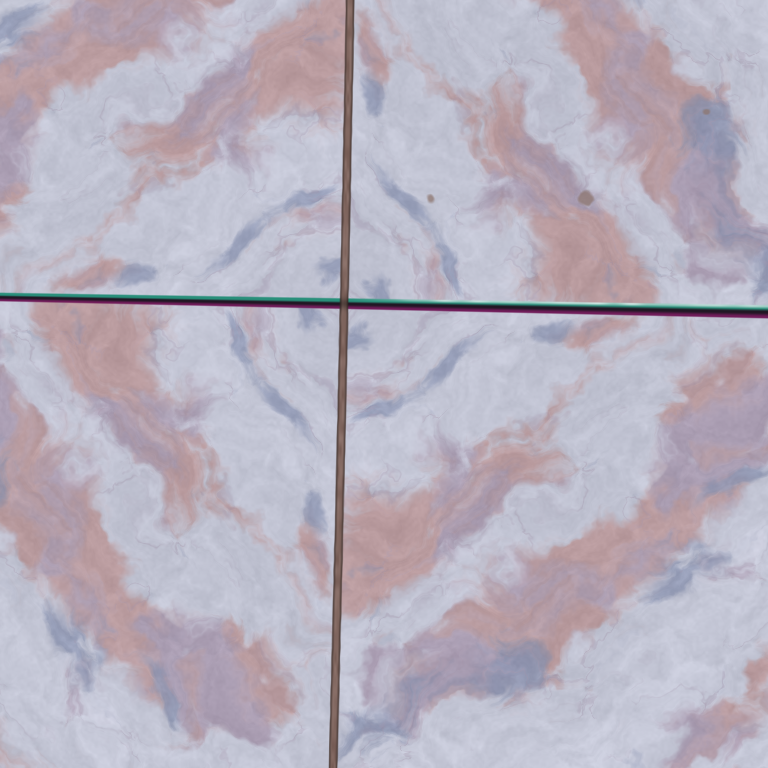
This texture is drawn by a Shadertoy shader. Its source:

```glsl
// Four glazed marble tiles meeting at one cross of joints. A single marbled
// tile, made of soft blobs broken up by warped streaky noise, is turned a
// quarter turn around the crossing; grout and a tinted groove lie on top.

#define BASE_COLOR   vec3(0.765, 0.775, 0.835)
#define PINK_COLOR   vec3(0.725, 0.585, 0.590)
#define MAUVE_COLOR  vec3(0.650, 0.590, 0.675)
#define BLUE_COLOR   vec3(0.540, 0.575, 0.690)
#define GROUT_COLOR  vec3(0.450, 0.360, 0.335)
#define GREEN_FRINGE vec3(0.160, 0.560, 0.480)
#define PLUM_FRINGE  vec3(0.440, 0.110, 0.350)
#define GROOVE_COLOR vec3(0.130, 0.090, 0.140)
#define GROUT_HALF   0.0056
#define ROUGHNESS    1.7
#define STREAK_DIR   vec2(0.83, -0.56)

// Blobs in tile space: centre, then radii along and across the streaks
const vec4 PINK_BLOBS[8] = vec4[8](
    vec4(0.14, 0.27, 0.170, 0.080), vec4(0.05, 0.34, 0.080, 0.045),
    vec4(0.34, 0.34, 0.110, 0.045), vec4(0.23, 0.43, 0.160, 0.060),
    vec4(0.50, 0.13, 0.090, 0.050), vec4(0.46, 0.24, 0.090, 0.035),
    vec4(0.52, 0.53, 0.110, 0.050), vec4(0.33, 0.03, 0.045, 0.018));
const vec4 BLUE_BLOBS[8] = vec4[8](
    vec4(0.12, 0.085, 0.065, 0.017), vec4(0.285, 0.035, 0.040, 0.024),
    vec4(0.43, 0.34, 0.055, 0.030), vec4(0.51, 0.22, 0.075, 0.016),
    vec4(0.05, 0.53, 0.080, 0.035), vec4(0.24, 0.47, 0.090, 0.030),
    vec4(0.02, 0.05, 0.030, 0.012), vec4(0.04, 0.14, 0.040, 0.010));
// Dirt specks on the canvas: centre and radius
const vec3 SPECKS[3] = vec3[3](vec3(0.763, 0.742, 0.0085),
    vec3(0.561, 0.741, 0.0040), vec3(0.920, 0.855, 0.0028));

float hash(vec2 p) {
    vec3 h = fract(p.xyx * vec3(0.1031, 0.1030, 0.0973));
    h += dot(h, h.yzx + 33.33);
    return fract((h.x + h.y) * h.z);
}

float noise(vec2 p) {
    vec2 i = floor(p), f = fract(p);
    f = f * f * (3.0 - 2.0 * f);
    return mix(mix(hash(i), hash(i + vec2(1, 0)), f.x),
               mix(hash(i + vec2(0, 1)), hash(i + vec2(1, 1)), f.x), f.y);
}

float fbm(vec2 p) {
    float sum = 0.0, amp = 0.5;
    for (int i = 0; i < 5; i++) {
        sum += amp * noise(p);
        p = mat2(1.6, 1.2, -1.2, 1.6) * p + 17.3;
        amp *= 0.5;
    }
    return sum / 0.97;
}

// Coordinates along and across the streaks
vec2 streakSpace(vec2 q) {
    return vec2(dot(q, STREAK_DIR), dot(q, vec2(-STREAK_DIR.y, STREAK_DIR.x)));
}

float coverage(vec2 q, vec4 blobs[8]) {
    float sum = 0.0;
    for (int i = 0; i < 8; i++) {
        vec2 e = streakSpace(q - blobs[i].xy) / blobs[i].zw;
        sum += exp(-dot(e, e));
    }
    return min(sum, 1.1);
}

vec3 marble(vec2 q) {
    vec2 warp = vec2(fbm(q * 13.0 + 40.0), fbm(q * 13.0 + 71.0)) - 0.5;
    vec2 w = q + 0.055 * warp;
    vec2 s = streakSpace(q) * vec2(13.0, 24.0) + 2.4 * warp + 50.0;
    float pinkNoise = fbm(s), blueNoise = fbm(s * 1.3 + 31.0);
    float cloud = fbm(s * 0.6 + 90.0);
    float pink = smoothstep(0.25, 0.80, coverage(w, PINK_BLOBS) + ROUGHNESS * (pinkNoise - 0.5));
    float blue = smoothstep(0.30, 0.95, coverage(w, BLUE_BLOBS) + ROUGHNESS * (blueNoise - 0.5));

    // Pale ground, tinted clouds, then faint thin veins
    vec3 color = BASE_COLOR + 0.07 * (cloud - 0.5);
    vec3 warm = mix(PINK_COLOR, MAUVE_COLOR, smoothstep(0.45, 0.7, cloud));
    color = mix(color, warm, 0.85 * pink);
    color = mix(color, BLUE_COLOR, 0.75 * blue);
    float vein = 1.0 - smoothstep(0.0, 0.035, abs(fbm(s * 0.8 + 12.0) - 0.5));
    color = mix(color, MAUVE_COLOR, 0.32 * vein * smoothstep(0.35, 0.65, blueNoise));
    return color + 0.10 * (fbm(s * 3.0) - 0.5);
}

void mainImage(out vec4 fragColor, in vec2 fragCoord) {
    vec2 uv = fragCoord / iResolution.xy;
    float aa = 1.0 / min(iResolution.x, iResolution.y);

    // Offset from the slightly slanted joints, x right and y down
    vec2 d = vec2(uv.x - (0.4336 + 0.0264 * uv.y - 0.004 * uv.y * uv.y),
                  0.6133 - 0.0193 * uv.x - uv.y);
    vec2 q = d.x > 0.0 ? (d.y > 0.0 ? d : vec2(-d.y, d.x))
                       : (d.y > 0.0 ? vec2(d.y, -d.x) : -d);
    vec3 color = marble(q) + 0.015 * (hash(step(0.0, d) + 5.0) - 0.5);
    color += 0.02 * (noise(uv * 240.0) - 0.5);

    for (int i = 0; i < 3; i++) {
        float r = length(uv - SPECKS[i].xy) + 0.003 * (noise(uv * 150.0) - 0.5);
        float speck = 1.0 - smoothstep(-aa, aa + 0.002, r - SPECKS[i].z);
        color = mix(color, GROUT_COLOR + 0.10, 0.75 * speck);
    }

    // Horizontal groove: green fringe above, dark core, plum fringe below
    float halfWidth = mix(0.0055, 0.0085, uv.x);
    float v = -d.y / halfWidth;
    vec3 groove = mix(PLUM_FRINGE, GROOVE_COLOR, smoothstep(-0.8, -0.1, v));
    groove = mix(groove, GREEN_FRINGE, smoothstep(0.0, 0.55, v));
    float glint = smoothstep(0.44, 0.6, uv.x) * (0.6 + 0.4 * noise(vec2(uv.x * 45.0, 3.0)));
    groove = mix(groove, vec3(0.86, 0.93, 0.92), glint * smoothstep(0.35, 0.9, v));
    color = mix(color, groove, 1.0 - smoothstep(-aa, aa, abs(d.y) - halfWidth));

    // Vertical grout, worn along its length and darker at rim and crossing
    float wear = noise(vec2(uv.x * 300.0, uv.y * 70.0)) - 0.5;
    vec3 grout = GROUT_COLOR + 0.09 * wear;
    grout *= 1.12 - 0.45 * smoothstep(0.3, 1.0, abs(d.x) / GROUT_HALF);
    grout *= 1.0 - 0.35 * exp(-pow(d.y / 0.007, 2.0));
    float edge = abs(d.x) - GROUT_HALF - 0.0008 * wear;
    color = mix(color, grout, 1.0 - smoothstep(-aa, aa, edge));

    fragColor = vec4(clamp(color, 0.0, 1.0), 1.0);
}
```
